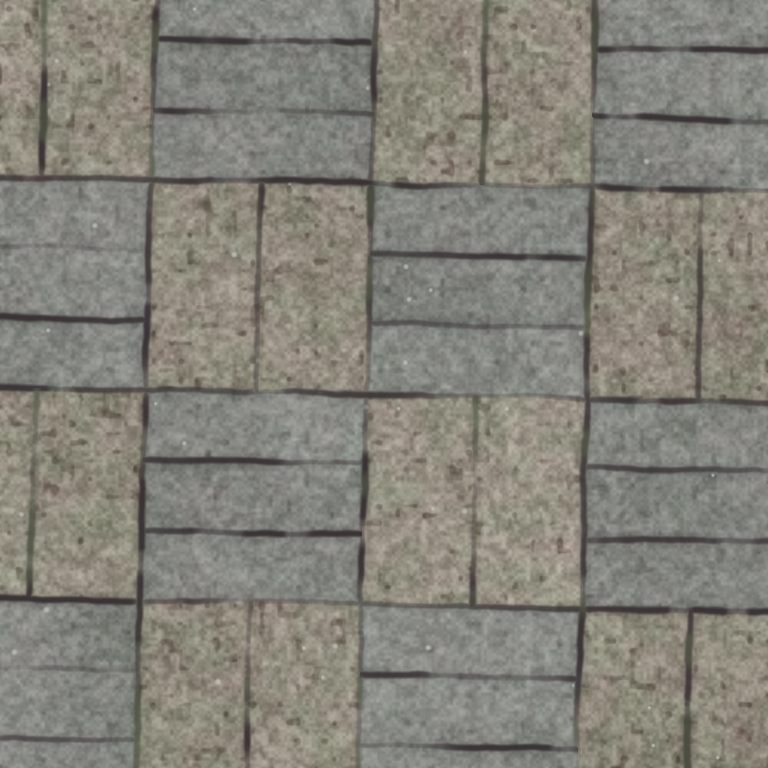
Write a Shadertoy shader that draws this texture.

```glsl
// Worn concrete pavers in a basket weave: paired upright bricks alternate with stacks of three.

float hash(vec2 p) {
    vec3 q = fract(p.xyx * 0.1031);
    q += dot(q, q.yzx + 33.33);
    return fract((q.x + q.y) * q.z);
}

float noise(vec2 p) {
    vec2 i = floor(p), f = fract(p);
    f = f * f * (3.0 - 2.0 * f);
    return mix(mix(hash(i), hash(i + vec2(1, 0)), f.x),
               mix(hash(i + vec2(0, 1)), hash(i + vec2(1, 1)), f.x), f.y);
}

// Darkness of a joint: each line has its own strength, with faded stretches along it
float jointStrength(float line, float along) {
    float broad = noise(vec2(line, along * 6.0 + 40.0));
    float gaps = noise(vec2(line + 90.0, along * 26.0 + 70.0));
    return mix(0.3, 1.0, smoothstep(0.1, 0.75, broad)) * mix(0.45, 1.0, smoothstep(0.08, 0.4, gaps));
}

// Sparse pale chips, at most one per grid square
float chips(vec2 p) {
    vec2 id = floor(p * 22.0);
    vec2 centre = 0.25 + 0.5 * vec2(hash(id + 11.0), hash(id + 47.0));
    float size = mix(0.07, 0.13, hash(id + 83.0));
    return step(0.92, hash(id + 29.0)) * smoothstep(size, size * 0.2, length(fract(p * 22.0) - centre));
}

void mainImage(out vec4 fragColor, in vec2 fragCoord) {
    vec2 p = fragCoord / iResolution.y;
    float pixel = 1.0 / iResolution.y;
    float down = 1.0 - p.y;

    // Slightly skewed block grid with uneven edges
    vec2 wobble = vec2(noise(p * 13.0 + 20.0), noise(p * 13.0 + 60.0)) - 0.5;
    wobble += 0.4 * (vec2(noise(p * 55.0 + 10.0), noise(p * 55.0 + 90.0)) - 0.5);
    vec2 pitch = vec2(0.287, 0.274);
    vec2 grid = vec2(p.x - 0.203 + 0.026 * down, down - 0.230 - 0.019 * p.x);
    grid = (grid + 0.005 * wobble) / pitch;
    vec2 block = floor(grid);
    float upright = 1.0 - mod(block.x + block.y, 2.0);

    // Split each block into two upright or three flat bricks
    vec2 split = mix(vec2(1, 3), vec2(2, 1), upright);
    vec2 cell = grid * split;
    vec2 brick = floor(cell) + block * 7.0 + 100.0;
    vec2 edge = abs(cell - round(cell)) / split * pitch;
    vec2 line = round(round(cell) / split * 6.0) + 50.0;

    // Brick tone: warm upright pairs, cool flat stacks, with stains
    vec3 color = mix(vec3(0.525, 0.532, 0.512), vec3(0.573, 0.552, 0.498), upright);
    color += 0.035 * (hash(brick) - 0.5);
    color += 0.06 * (noise(p * 7.0 + 5.0) - 0.5);
    color += vec3(0.02, -0.005, 0.01) * (noise(p * 28.0 + 33.0) - 0.5) * (1.0 + upright);

    // Grain, dark pits and pale chips
    float grain = 0.07 * (noise(p * 60.0) - 0.5)
                + 0.13 * (noise(p * 125.0 + 17.0) - 0.5)
                + 0.09 * (noise(p * 250.0 + 31.0) - 0.5);
    color += grain * mix(0.85, 1.1, upright);
    float pits = smoothstep(0.72, 0.95, noise(p * 85.0 + 71.0));
    color -= pits * mix(0.06, 0.13, upright) * vec3(0.9, 1.0, 0.95);
    color = mix(color, vec3(0.76, 0.77, 0.74), 0.75 * chips(p));

    // Joints: soft grime beside a dark core
    vec2 strength = vec2(jointStrength(line.x, down), jointStrength(line.y + 200.0, p.x));
    vec2 width = mix(vec2(0.0035), vec2(0.0062), strength) + 0.5 * pixel;
    vec2 core = strength * (1.0 - smoothstep(width * 0.2, width, edge));
    vec2 grime = strength * (1.0 - smoothstep(vec2(0.0), width * 2.4, edge));
    color *= 1.0 - 0.13 * max(grime.x, grime.y);
    color = mix(color, vec3(0.22, 0.19, 0.20), 0.95 * max(core.x, core.y));

    // Thin moss in patches of the long upright joints
    float moss = smoothstep(0.55, 0.8, noise(p * 19.0 + 54.0));
    moss *= 1.0 - smoothstep(0.001, 0.008, edge.x);
    color = mix(color, vec3(0.36, 0.40, 0.30), 0.5 * moss);

    fragColor = vec4(clamp(color, 0.0, 1.0), 1.0);
}
```
